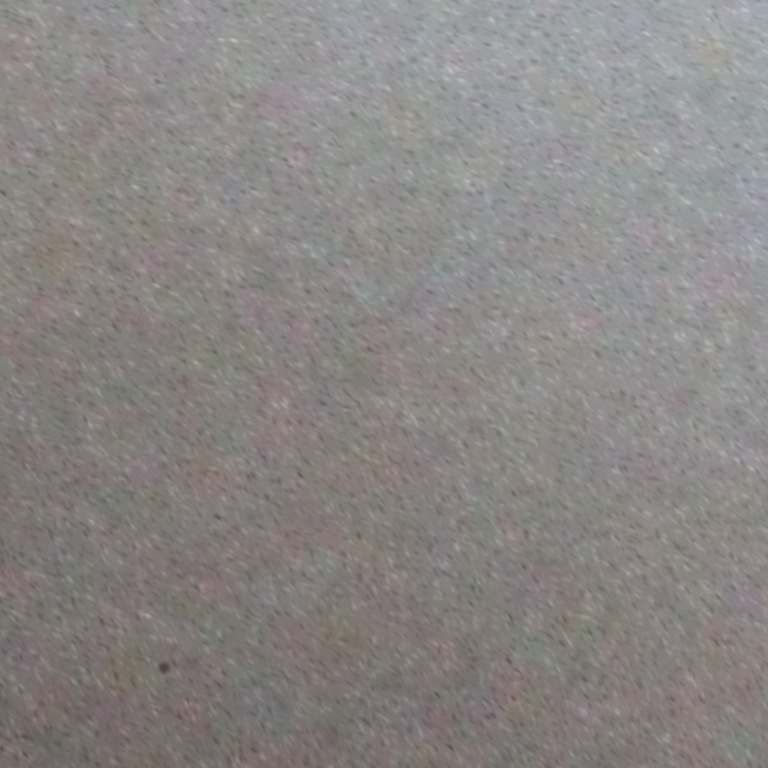
Write a WebGL 2 fragment shader that draws this texture.

```glsl
#version 300 es
precision highp float;

#define GRAIN_CELLS 80.0
#define GRAIN_CONTRAST 0.064
#define FINE_CONTRAST 0.020
#define MOTTLE_CONTRAST 0.022
#define TINT_STRENGTH 0.020
#define SHADE_DARK vec3(0.435, 0.402, 0.392)
#define SHADE_MID vec3(0.540, 0.520, 0.508)
#define SHADE_LIGHT vec3(0.645, 0.668, 0.690)
#define SPECK_CENTER vec2(0.214, 0.130)
#define SPECK_RADIUS 0.011

uniform vec2 u_resolution;
out vec4 fragColor;

vec3 hash3(vec3 p) {
    p = fract(p * vec3(0.1031, 0.1030, 0.0973));
    p += dot(p, p.yxz + 33.33);
    return fract((p.xxy + p.yxx) * p.zyx);
}

// Cellular sum of soft, signed, elongated grains; roughly -1 to 1.
float grains(vec2 uv, float cells, vec2 halfSize, float seed) {
    vec2 p = uv * cells;
    vec2 home = floor(p);
    float sum = 0.0;
    for (int y = -1; y <= 1; y++) {
        for (int x = -1; x <= 1; x++) {
            vec2 cell = home + vec2(x, y);
            for (int k = 0; k < 2; k++) {
                float id = seed + float(k) * 17.0;
                vec3 place = hash3(vec3(cell, id));
                vec3 look = hash3(vec3(cell, id + 7.0));
                // Grains lie flatter toward the top
                float angle = mix(-0.92, -0.48, uv.y) + (look.x - 0.5) * 0.8;
                vec2 axis = vec2(cos(angle), sin(angle));
                vec2 d = p - cell - place.xy;
                vec2 q = vec2(dot(d, axis), dot(d, vec2(-axis.y, axis.x)));
                q /= halfSize * mix(0.75, 1.0, look.y);
                float falloff = max(0.0, 1.0 - dot(q, q));
                // The odd term adds a lit side and a shaded side
                float tone = 2.0 * place.z - 1.0 + 0.8 * q.y * look.z;
                sum += falloff * falloff * falloff * tone;
            }
        }
    }
    return sum;
}

// Broad diagonal light with a warm-to-cool shift
vec3 groundShade(vec2 uv) {
    float sway = 0.02 * sin(uv.x * 7.0 + uv.y * 4.0) + 0.015 * sin(uv.y * 11.0 - uv.x * 5.0);
    float light = 0.36 * uv.x + 0.64 * uv.y + sway;
    vec3 lower = mix(SHADE_DARK, SHADE_MID, clamp(light * 2.0, 0.0, 1.0));
    return mix(lower, SHADE_LIGHT, clamp(light * 2.0 - 1.0, 0.0, 1.0));
}

void main() {
    vec2 uv = gl_FragCoord.xy / u_resolution;
    vec3 color = groundShade(uv);

    // Tone at three sizes
    float patches = grains(uv, 24.0, vec2(0.95, 0.65), 3.0);
    float body = grains(uv, GRAIN_CELLS, vec2(0.95, 0.44), 41.0);
    float fine = grains(uv, GRAIN_CELLS * 1.7, vec2(0.9, 0.5), 83.0);
    color += body * GRAIN_CONTRAST * (1.0 + 0.3 * patches);
    color += fine * FINE_CONTRAST + patches * MOTTLE_CONTRAST;

    // Faint pink-green and blue-yellow blotches
    float pinkGreen = grains(uv, 19.0, vec2(0.95, 0.75), 127.0);
    float blueYellow = grains(uv, 15.0, vec2(0.95, 0.8), 151.0);
    color += TINT_STRENGTH * pinkGreen * vec3(0.8, -0.6, 0.2);
    color += TINT_STRENGTH * blueYellow * vec3(-0.3, 0.0, 0.9);

    // Small dark speck
    float speck = 1.0 - smoothstep(0.2, 1.0, length(uv - SPECK_CENTER) / SPECK_RADIUS);
    color = mix(color, vec3(0.25, 0.21, 0.20), 0.75 * speck);

    fragColor = vec4(clamp(color, 0.0, 1.0), 1.0);
}
```
